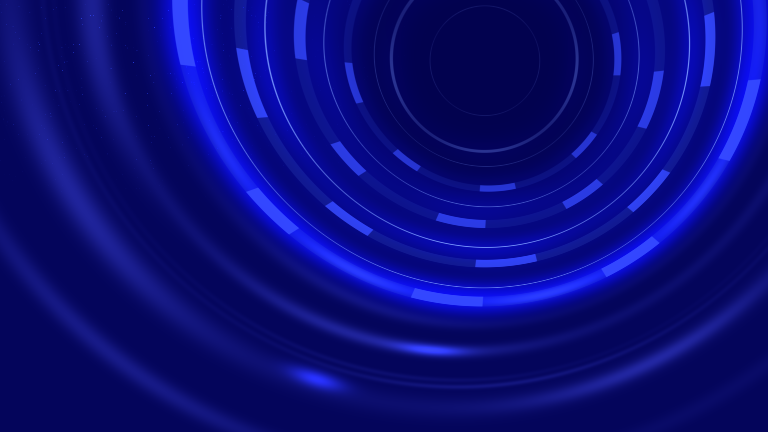
Write a Shadertoy shader that draws this background.

```glsl
// Deep blue tunnel of nested rings: thin lines, segmented bands and soft outer streaks.
// Ring centres drift as the radius grows and the inner rings lean slightly, so each pixel
// first solves for the ring passing through it; layers are then drawn in (radius, angle).

// Lengths are in canvas heights, angles in degrees from straight down.
const vec2  CENTRE      = vec2(1.1227, 0.8588);
const vec2  DRIFT_DIR   = vec2(-0.3, 1.0);
const float DRIFT_START = 0.3125;
const float DRIFT_BLEND = 0.162;
const float DRIFT_RATE  = 0.165;
const float LEAN        = 0.022;
const float LEAN_PINCH  = 0.007;
const vec3  BASE_COL    = vec3(0.014, 0.018, 0.355);
const vec3  CORE_COL    = vec3(0.008, 0.006, 0.310);
const vec3  GLOW_COL    = vec3(0.028, 0.032, 0.600);
const vec3  BAND_COL    = vec3(0.085, 0.130, 0.580);
const vec3  SEGMENT_COL = vec3(0.210, 0.290, 1.000);
const vec3  LINE_COL    = vec3(0.480, 0.600, 1.000);
const vec3  STREAK_COL  = vec3(0.180, 0.200, 0.420);
const vec3  SPARK_COL   = vec3(0.120, 0.200, 0.500);

// Lines: radius, half width, opacity, glow
const vec4 LINES[6] = vec4[6](
    vec4(0.1270, 0.0009, 0.16, 0.00), vec4(0.2150, 0.0036, 0.32, 0.08),
    vec4(0.2535, 0.0009, 0.26, 0.00), vec4(0.3646, 0.0011, 0.60, 0.28),
    vec4(0.4910, 0.0015, 0.92, 0.50), vec4(0.6250, 0.0012, 0.82, 0.28));
// Bands: radius, half width, glow, opacity
const vec4 BANDS[4] = vec4[4](
    vec4(0.3125, 0.0085, 0.18, 0.42), vec4(0.4167, 0.0125, 0.28, 0.48),
    vec4(0.5440, 0.0125, 0.28, 0.70), vec4(0.6710, 0.0165, 0.95, 0.70));
// Segments on each band: middle angle, spacing, spacing change, half length
const vec4 SEGMENTS[4] = vec4[4](
    vec4( 6.3, 41.7,  0.0, 7.5), vec4(-6.0, 41.6, -1.3, 7.8),
    vec4( 7.5, 40.2, -0.8, 7.4), vec4(-4.5, 38.9, -1.3, 7.0));
// Soft outer rings: radius, softness, opacity, angle of the brightest part
const vec4 STREAKS[6] = vec4[6](
    vec4(0.750, 0.018, 0.28, -20.0), vec4(0.842, 0.021, 0.60, -15.0),
    vec4(0.940, 0.008, 0.18, -10.0), vec4(0.963, 0.008, 0.32,   5.0),
    vec4(1.035, 0.042, 0.60, -58.0), vec4(1.250, 0.030, 0.42, -38.0));
const float STREAK_SPREAD = 22.0;

float bell(float x, float width) { return exp(-x * x / (width * width)); }

float stroke(float d, float halfWidth, float soft) {
    return 1.0 - smoothstep(halfWidth - soft, halfWidth + soft, abs(d));
}

float hash(vec2 p) {
    p = fract(p * vec2(0.1031, 0.1137));
    p += dot(p, p.yx + 33.33);
    return fract((p.x + p.y) * p.y * 37.0);
}

vec2 ringCentre(float r) {
    float t = r - DRIFT_START;
    return CENTRE + DRIFT_DIR * (DRIFT_RATE * (t + sqrt(t * t + DRIFT_BLEND * DRIFT_BLEND)) - 0.0093);
}

// Radius of a leaning ring through offset q; the lean vanishes at the core and far out
float leanRadius(vec2 q) {
    float len = length(q);
    float s = -2.0 * q.x * q.y / max(len * len, 0.0001);
    float amount = smoothstep(0.20, 0.30, len) * (1.0 - smoothstep(0.70, 0.85, len));
    return len / (1.0 + amount * (LEAN * s - LEAN_PINCH * s * s));
}

// Scattered dust, strongest in the upper left
float dust(vec2 uv) {
    vec2 cell = floor(uv * 150.0);
    vec2 spot = 0.25 + 0.5 * vec2(hash(cell + 7.0), hash(cell + 91.0));
    float lit = step(0.94, hash(cell + 31.0)) * hash(cell + 57.0);
    float area = bell(uv.x - 0.32, 0.32) * smoothstep(0.5, 0.85, uv.y);
    return lit * area * (1.0 - smoothstep(0.05, 0.25, length(fract(uv * 150.0) - spot)));
}

void mainImage(out vec4 fragColor, in vec2 fragCoord) {
    vec2 uv = fragCoord / iResolution.y;
    float px = 0.75 / iResolution.y;

    // Solve for the ring through this pixel
    float r = length(uv - CENTRE);
    for (int i = 0; i < 10; i++) r = leanRadius(uv - ringCentre(r));
    vec2 q = uv - ringCentre(r);
    float angle = degrees(atan(q.x, -q.y));

    vec3 col = mix(CORE_COL, BASE_COL, smoothstep(0.15, 0.45, r));
    col += SPARK_COL * dust(uv);

    // Soft outer streaks and their hot spots
    for (int i = 0; i < 6; i++) {
        vec4 s = STREAKS[i];
        float fade = 0.28 + 0.72 * bell(angle - s.w, STREAK_SPREAD);
        col += STREAK_COL * s.z * fade * bell(r - s.x, s.y);
    }
    col += STREAK_COL * 0.45 * bell(r - 0.865, 0.030) * bell(angle + 85.0, 22.0);
    col += STREAK_COL * 0.50 * bell(r - 1.035, 0.026) * bell(angle - 26.0, 17.0);
    col += vec3(0.12, 0.16, 0.55) * bell(r - 0.842, 0.017) * bell(angle + 5.0, 5.0);
    col += vec3(0.12, 0.15, 0.60) * bell(r - 1.014, 0.026) * bell(angle + 18.5, 3.5);

    // Segmented bands with their glow
    for (int i = 0; i < 4; i++) {
        vec4 b = BANDS[i];
        vec4 s = SEGMENTS[i];
        float d = r - b.x;
        float body = stroke(d, b.y, px);
        float wave = 0.5 + 0.5 * cos(radians((angle - s.x) * 360.0 / s.y));
        col += GLOW_COL * b.z * (0.85 + 0.15 * wave) * bell(d, 0.026 + 1.5 * b.y);
        col = mix(col, max(col, BAND_COL), body * b.w);
        if (i == 3) col += vec3(0.10, 0.14, 0.20) * bell(d, 0.016) * (1.0 - wave) * bell(angle, 75.0);
        float lit = 0.0;
        for (int k = -2; k <= 2; k++) {
            float n = float(k), n2 = n * n;
            float span = s.w * (1.0 - 0.203 * n2 + 0.063 * n2 * n2);
            lit = max(lit, stroke(angle - s.x - s.y * n - s.z * n2, span, degrees(px / max(r, 0.05))));
        }
        col = mix(col, SEGMENT_COL, lit * body * mix(0.62, 0.92, float(i) / 3.0));
    }

    // Thin lines, each with a halo
    for (int i = 0; i < 6; i++) {
        vec4 l = LINES[i];
        float shine = 0.80 + 0.20 * cos(radians(angle * 4.5));
        col += GLOW_COL * l.w * shine * bell(r - l.x, 0.036);
        col = mix(col, LINE_COL, stroke(r - l.x, l.y, px) * l.z * shine);
    }
    fragColor = vec4(clamp(col, 0.0, 1.0), 1.0);
}
```
